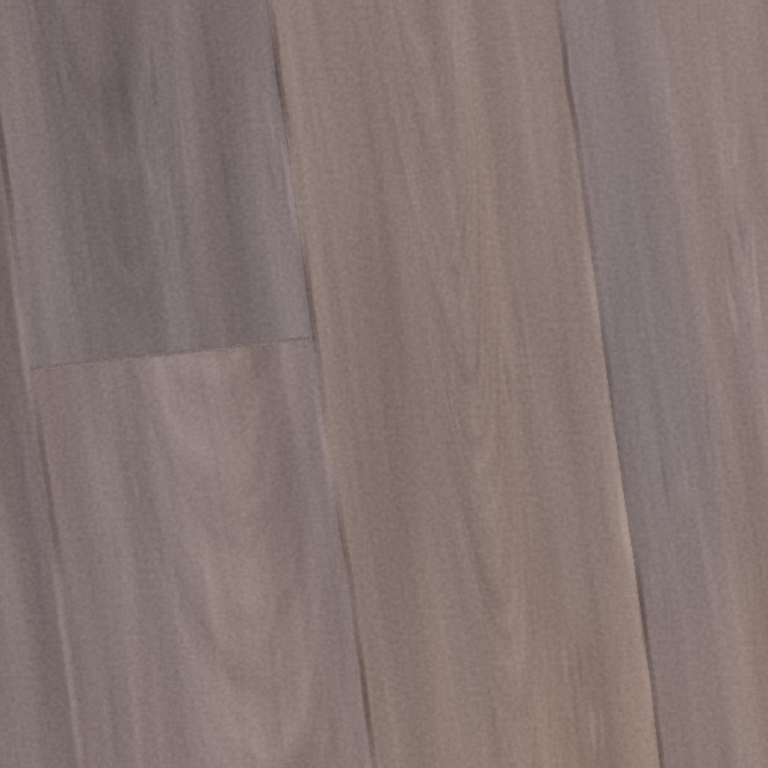
Reproduce this texture procedurally as a three.js fragment shader.

```glsl
// Worn grey-brown wood floor: slanted planks with streaked and arched grain.
#define PLANK_WIDTH 0.375
#define PLANK_SLANT 0.135
#define FIRST_SEAM 0.11
#define COOL_WOOD vec3(0.495, 0.446, 0.450)
#define WARM_WOOD vec3(0.557, 0.482, 0.447)
#define STREAK_DEPTH 0.085
#define ARCH_DEPTH 0.075
#define SEAM_DEPTH 0.13
#define SPECKLE_DEPTH 0.045

varying vec2 vUv;

vec2 hashGradient(vec2 cell) {
  vec2 h = vec2(dot(cell, vec2(127.1, 311.7)), dot(cell, vec2(269.5, 183.3)));
  return 2.0 * fract(sin(h) * 43758.55) - 1.0;
}

// Gradient noise, about -0.6 to 0.6
float noise(vec2 p) {
  vec2 i = floor(p), f = fract(p);
  vec2 s = f * f * f * (f * (f * 6.0 - 15.0) + 10.0);
  vec2 e = vec2(1.0, 0.0);
  float low = mix(dot(hashGradient(i), f),
                  dot(hashGradient(i + e.xy), f - e.xy), s.x);
  float high = mix(dot(hashGradient(i + e.yx), f - e.yx),
                   dot(hashGradient(i + e.xx), f - e.xx), s.x);
  return mix(low, high, s.y);
}

// Layers of streaks drawn out along the plank
float streaks(vec2 p, float seed) {
  float sum = 0.0, gain = 1.0;
  vec2 scale = vec2(11.0, 0.8);
  for (int i = 0; i < 4; i++) {
    sum += gain * noise(p * scale + seed * 17.3 + float(i) * 5.7);
    scale *= vec2(2.2, 2.0);
    gain *= 0.65;
  }
  return sum;
}

// Nested arches that open upward and fade away from the heart of the plank
float arches(float across, float along, float bend, float spread, float seed) {
  float wobble = 0.05 * noise(vec2(across * 9.0, along * 7.0) + seed);
  float rise = bend * across * across - along + wobble;
  float bands = noise(vec2(rise * 11.0, across * 2.0 + seed))
              + 0.6 * noise(vec2(rise * 32.0, across * 5.0 - seed));
  return bands * exp(-across * across / (spread * spread));
}

void main() {
  vec2 p = vUv;

  // Plank layout
  float sway = 0.006 * noise(vec2(p.y * 2.5, 3.0));
  float u = p.x + PLANK_SLANT * p.y - FIRST_SEAM + sway;
  float plank = floor(u / PLANK_WIDTH);
  float across = u / PLANK_WIDTH - plank;
  float isLeft = 1.0 - step(0.5, abs(plank));
  float isMiddle = 1.0 - step(0.5, abs(plank - 1.0));
  float isRight = step(1.5, plank);
  float isEdge = step(plank, -0.5);

  // Butt joint across the left plank
  float toJoint = p.y - 0.515 - 0.11 * p.x;
  float above = isLeft * smoothstep(-0.003, 0.003, toJoint);
  float below = isLeft - above;
  float seed = plank + 6.0 * above;

  // Warmth and brightness of each board
  float tanBand = smoothstep(0.25, 0.42, across + 0.12 * noise(p * vec2(9.0, 2.0)));
  float warmth = 0.3 * isEdge + 0.08 * above + 0.42 * below + 0.68 * isMiddle
               + isRight * (0.05 + 0.5 * tanBand);
  warmth += 0.45 * smoothstep(0.3, 1.0, p.x) * smoothstep(0.55, 0.0, p.y);
  warmth += 0.35 * noise(vec2(u * 9.0, p.y * 1.6) + seed);
  vec3 color = mix(COOL_WOOD, WARM_WOOD, warmth);
  float tone = 0.008 - 0.028 * isEdge - 0.022 * above + 0.012 * below
             + 0.012 * isRight;

  // Grain
  vec2 bent = vec2(u + 0.012 * noise(p * vec2(4.0, 2.5) + seed), p.y);
  tone += STREAK_DEPTH * streaks(bent, seed);
  tone += ARCH_DEPTH * below * arches(across - 0.64, p.y, 2.6, 0.32, seed);
  tone += ARCH_DEPTH * above * 0.5 * arches(across - 0.4, p.y, 7.0, 0.25, seed);
  tone += ARCH_DEPTH * isMiddle * arches(across - 0.52, p.y, 16.0, 0.13, seed);

  // Short pale and dark flecks lying along the grain
  float fleck = noise(vec2(bent.x * 75.0, p.y * 9.0) + seed * 3.1);
  float patches = smoothstep(-0.05, 0.35, noise(vec2(u * 8.0, p.y * 3.0) + 21.0));
  tone += 0.05 * patches * (smoothstep(0.2, 0.5, fleck) - smoothstep(0.2, 0.5, -fleck));

  // Seams: broken dark gaps beside worn pale edges
  float nearest = floor(u / PLANK_WIDTH + 0.5);
  float toSeam = u - nearest * PLANK_WIDTH + 0.004 * noise(vec2(p.y * 14.0, nearest));
  float wear = noise(vec2(p.y * 6.0, nearest * 4.7 + 0.4));
  float gap = smoothstep(0.0065, 0.001, abs(toSeam - 0.002));
  float lip = smoothstep(0.008, 0.001, abs(toSeam + 0.005));
  tone -= SEAM_DEPTH * gap * smoothstep(-0.35, 0.45, wear);
  tone += 0.075 * lip * smoothstep(-0.15, 0.4, -wear);
  tone -= 0.018 * exp(-abs(toSeam) * 45.0);
  tone -= 0.025 * isLeft * smoothstep(0.006, 0.0, abs(toJoint));

  // Fine speckle
  float speckle = noise(p * 150.0) + 0.7 * noise(p * 260.0 + 40.0);
  tone += SPECKLE_DEPTH * speckle;

  gl_FragColor = vec4(color + tone * vec3(1.0, 0.98, 0.95), 1.0);
}
```
